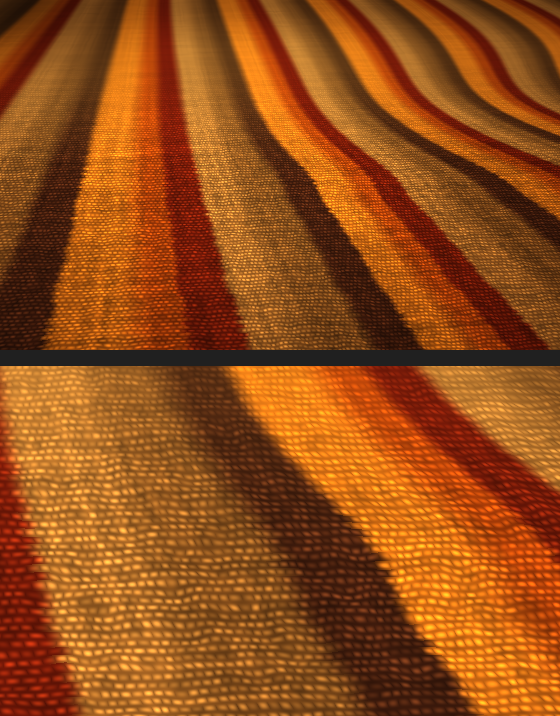
Top, the full canvas; bottom, a detail of the centre.
Reproduce this texture procedurally as a Shadertoy shader.

```glsl
// Striped woven cloth receding from the viewer: perspective and soft folds bend
// the stripe coordinate, a repeating colour ramp dyes it, and a staggered thread
// grid adds the weave, sharp in the foreground and blurred far away.

const float TAU = 6.2831853;

float hash(vec2 p) {
    p = fract(p * vec2(0.1031, 0.1137));
    p += dot(p, p.yx + 33.33);
    return fract((p.x + p.y) * p.x * 17.0);
}

float noise(vec2 p) {
    vec2 i = floor(p), f = fract(p);
    f = f * f * (3.0 - 2.0 * f);
    return mix(mix(hash(i), hash(i + vec2(1, 0)), f.x),
               mix(hash(i + vec2(0, 1)), hash(i + vec2(1, 1)), f.x), f.y);
}

float bump(float x, float center, float width) {
    float d = (x - center) / width;
    return exp(-d * d);
}

// Whole part counts the repeats, fractional part is the place within one.
float stripeCoord(float x, float depth, float period) {
    float d = x - 0.306 - 0.143 * pow(depth, 1.6);
    d -= 0.011 * bump(depth, 0.5, 0.06) * smoothstep(0.35, 0.6, x);
    d += 0.004 * (noise(vec2(x * 5.0, depth * 9.0)) - 0.5);
    if (d < 0.0) return d / (period * (1.0 + 0.45 * depth));
    float fold = 0.035 * bump(depth, 0.31, 0.17);
    float n = d / period;
    for (int i = 0; i < 6; i++) n = (d + fold * pow(n, 1.5)) / period;
    return n;
}

// The dark band slides by shift, and is paler in the distance.
vec3 stripeColor(float s, float soft, float shift, float near) {
    const vec3 tan_ = vec3(0.78, 0.52, 0.21);
    const vec3 taupe = vec3(0.54, 0.34, 0.13);
    const vec3 orange = vec3(0.92, 0.51, 0.10);
    const vec3 rust = vec3(0.74, 0.27, 0.035);
    const vec3 red = vec3(0.49, 0.11, 0.035);
    vec3 umber = mix(vec3(0.37, 0.22, 0.085), vec3(0.28, 0.13, 0.065), near);
    vec3 c = mix(red, tan_, smoothstep(-soft, soft, s));
    c = mix(c, taupe, 0.85 * smoothstep(0.11, 0.28, s));
    c = mix(c, umber, smoothstep(-2.0 * soft, 2.0 * soft, s - 0.36 - shift));
    c = mix(c, orange, smoothstep(-soft, soft, s - 0.525 - shift));
    c = mix(c, rust, 0.9 * smoothstep(-0.06, 0.06, s - 0.74));
    c = mix(c, red, smoothstep(-soft, soft, s - 0.86));
    return mix(c, tan_, smoothstep(-soft, soft, s - 1.0));
}

void mainImage(out vec4 fragColor, in vec2 fragCoord) {
    vec2 uv = fragCoord / iResolution.xy;
    float depth = 1.0 - uv.y;               // 0 far, 1 near
    float period = 0.16 + 0.378 * depth;
    float stripe = stripeCoord(uv.x, depth, period);
    float focus = smoothstep(0.15, 0.55, depth);

    // Thread grid: warp runs along the stripes, weft across them.
    vec2 thread = vec2(stripe * 62.0, 128.0 * log(period) + 5.0 * uv.x);
    thread.y += 1.5 * noise(uv * vec2(7.0, 5.0));
    thread += 0.7 * vec2(noise(thread * 0.45), noise(thread * 0.4 + 17.0)) - 0.35;
    float row = floor(thread.y);
    float column = thread.x + 0.5 * row;
    float across = 0.5 + 0.5 * cos(TAU * column);
    float along = 0.5 - 0.5 * cos(TAU * thread.y);
    float knot = sqrt(across) * along;
    knot *= 0.5 + hash(vec2(floor(column + 0.5), row));

    // Dye, with uneven yarns and fibres near the viewer.
    float soft = mix(0.045, 0.016, focus);
    float shift = 0.05 * smoothstep(0.3, 0.65, depth) * smoothstep(-0.2, 0.1, stripe);
    float frayed = stripe + 0.016 * focus * (hash(vec2(row, 3.0)) - 0.5);
    vec3 color = stripeColor(fract(frayed), soft, shift, focus);
    float yarn = noise(vec2(thread.x * 0.9, thread.y * 0.05))
               + noise(vec2(thread.x * 0.06, thread.y * 0.9)) - 1.0;
    float fibre = noise(thread * vec2(0.9, 1.3) + 40.0) - 0.5;
    color *= 1.0 + yarn * mix(0.06, 0.22, focus) + 0.22 * focus * fibre;

    // Raised knots catch light, gaps fall into shadow; warm weft shows through.
    color *= mix(vec3(1.0), mix(vec3(0.77, 0.7, 0.62), vec3(1.17), knot), focus);
    color += vec3(0.09, 0.045, 0.012) * focus * knot;

    // Broad folds, one faint crease, and a lamp above the centre.
    float light = 0.93 + 0.16 * noise(vec2(stripe * 1.7, depth * 5.0 + 2.0));
    float creaseLine = 0.435 + 0.012 * sin(uv.x * 13.0);
    light += 0.12 * bump(depth, creaseLine, 0.008) * smoothstep(0.6, 0.25, uv.x);
    light -= 0.06 * bump(depth, creaseLine + 0.025, 0.015);
    vec2 fromLamp = (uv - vec2(0.43, 0.64)) * vec2(1.3, 1.2);
    light *= mix(0.5, 1.06, exp(-1.7 * dot(fromLamp, fromLamp)));
    light *= 1.0 - 0.22 * smoothstep(0.15, 0.0, depth);
    light *= 1.0 - 0.5 * smoothstep(0.35, 0.0, length(uv - vec2(0.0, 1.0)));

    // Dimmer light is warmer.
    color *= light * mix(vec3(1.1, 0.88, 0.72), vec3(1.0), clamp(light, 0.0, 1.0));
    fragColor = vec4(clamp(color, 0.0, 1.0), 1.0);
}
```
